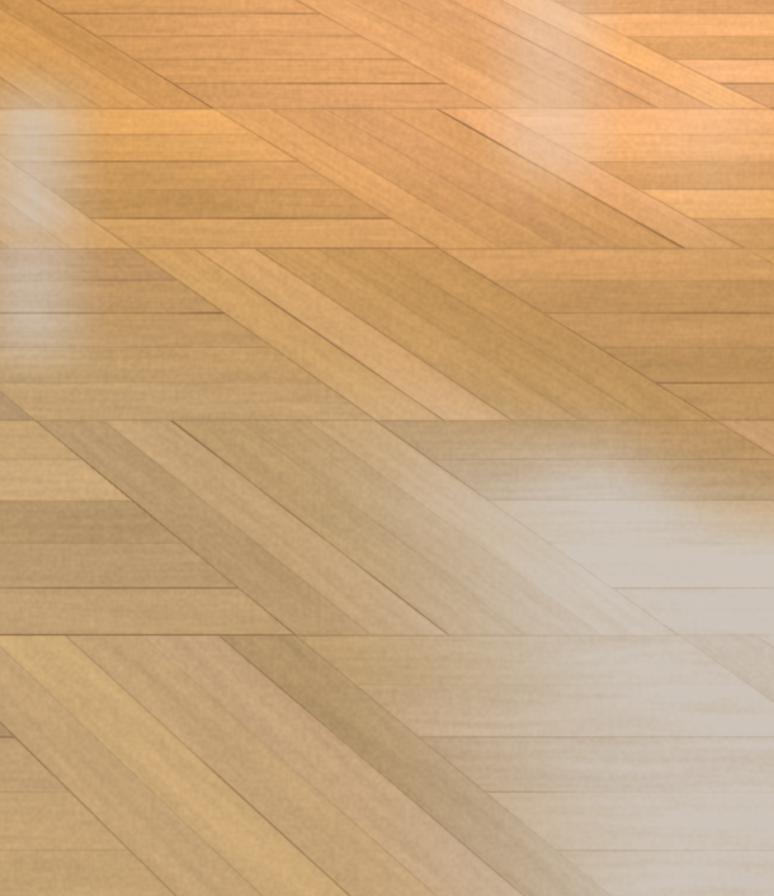
Give the GLSL for this texture, as a Shadertoy shader.

```glsl
// Varnished basket-weave parquet seen in perspective: square blocks of five
// planks, alternately turned, with wood grain, seams and window reflections.
// Canvas points are projected to the floor plane, then tiled with fract.

// Perspective, in canvas heights with y pointing down
const vec2 VANISHING = vec2(-2.2656, -1.4323);
const float BLOCK_SLOPE = 0.2;      // sideways slope step per block
const float FIRST_SLOPE = 1.012;    // slope of block line zero
const float DEPTH_SCALE = 16.977;
const float DEPTH_SHIFT = 11.929;

// Planks
const float PLANKS = 5.0;
const float SEAM_WIDTH = 0.0021;    // centre line to faded edge
const float SEAM_DARKNESS = 0.36;
const float TONE_SPREAD = 0.14;
const float GRAIN = 0.045;
const float SPECKLE = 0.055;
const float SOFTNESS = 0.0012;      // spacing of the smoothing samples

// Colours
const vec3 OAK_FAR = vec3(0.83, 0.61, 0.36);
const vec3 OAK_MIDDLE = vec3(0.79, 0.60, 0.375);
const vec3 OAK_NEAR = vec3(0.75, 0.62, 0.455);
const vec3 WARM_GLOW = vec3(0.94, 0.685, 0.45);
const vec3 DAYLIGHT = vec3(0.81, 0.78, 0.75);
const vec3 FAR_LIGHT = vec3(0.91, 0.81, 0.74);
const vec3 SEAM_TINT = vec3(0.42, 0.29, 0.17);

float hash(vec3 p) {
    p = fract(p * vec3(0.1031, 0.1130, 0.0973));
    p += dot(p, p.yzx + 33.33);
    return fract((p.x + p.y) * p.z);
}

// Gradient noise, roughly -0.7 to 0.7
float cornerGradient(vec2 cell, vec2 offset) {
    float angle = 6.2832 * hash(vec3(cell, 7.0));
    return dot(vec2(cos(angle), sin(angle)), offset);
}

float gradientNoise(vec2 p) {
    vec2 i = floor(p), f = p - i;
    vec2 w = f * f * f * (f * (f * 6.0 - 15.0) + 10.0);
    vec2 e = vec2(0.0, 1.0);
    return mix(mix(cornerGradient(i, f), cornerGradient(i + e.yx, f - e.yx), w.x),
               mix(cornerGradient(i + e, f - e), cornerGradient(i + 1.0, f - 1.0), w.x), w.y);
}

// One inside the box, fading to zero across the blur distance
float softBox(vec2 p, vec2 centre, vec2 halfSize, float blur) {
    vec2 s = 1.0 - smoothstep(-blur, blur, abs(p - centre) - halfSize);
    return s.x * s.y;
}

vec3 oakColour(vec2 p) {
    vec3 oak = mix(OAK_FAR, OAK_MIDDLE, smoothstep(0.05, 0.3, p.y));
    oak = mix(oak, OAK_NEAR, smoothstep(0.25, 0.56, p.y + 0.2 * (0.4 - p.x)));
    vec2 glow = (p - vec2(0.64, 0.04)) / vec2(0.48, 0.23);
    float reach = dot(glow, glow);
    return mix(oak, WARM_GLOW, exp(-reach * reach));
}

vec3 reflections(vec3 colour, vec2 p, float gloss) {
    // Far windows
    float far = 0.55 * softBox(p, vec2(0.615, 0.07), vec2(0.05, 0.13), 0.045);
    far += 0.22 * softBox(p, vec2(0.79, 0.16), vec2(0.05, 0.08), 0.07);
    colour = mix(colour, FAR_LIGHT, far * gloss);
    // Window at the left, split by a crossbar
    float side = softBox(p, vec2(0.035, 0.25), vec2(0.046, 0.15), 0.05);
    side *= 0.74 - 0.25 * exp(-pow((p.y - 0.265) / 0.015, 2.0));
    // Broad daylight at the near right
    float edge = p.y - 0.45 * max(p.x - 0.68, 0.0) + 0.04 * gradientNoise(p * 6.0);
    float near = smoothstep(0.30, 0.72, p.x + 0.2 * (0.62 - p.y));
    near *= smoothstep(0.42, 0.58, edge);
    near *= 0.97 + 0.12 * gradientNoise(p * vec2(5.0, 16.0));
    return mix(colour, DAYLIGHT, clamp((side + near) * gloss, 0.0, 0.9));
}

vec3 parquet(vec2 p) {
    // Project to the floor; one unit is one block
    vec2 ray = p - VANISHING;
    float slope = ray.x / ray.y;
    vec2 ground = vec2((slope - FIRST_SLOPE) / BLOCK_SLOPE, DEPTH_SHIFT - DEPTH_SCALE / ray.y);
    vec2 block = floor(ground), local = ground - block;
    vec2 unit = vec2(BLOCK_SLOPE * ray.y * inversesqrt(1.0 + slope * slope),
                     ray.y * ray.y / DEPTH_SCALE);

    // Turn alternate blocks: x runs along the plank, y across it
    bool turned = mod(block.x + block.y, 2.0) < 0.5;
    if (turned) { local = local.yx; unit = unit.yx; }
    float lane = local.y * PLANKS;
    float id = hash(vec3(block + 20.0, floor(lane) + 3.0));

    // Plank tone and grain
    vec2 fibre = local + vec2(id * 31.0, id * 17.0);
    float bend = 0.025 * gradientNoise(fibre * vec2(3.0, 7.0));
    float grain = gradientNoise(vec2(fibre.x * 4.0, (fibre.y + bend) * 42.0));
    grain += gradientNoise(vec2(fibre.x * 2.0, (fibre.y + bend) * 14.0));
    float speckle = gradientNoise(p * 190.0) + 0.6 * gradientNoise(p * 80.0);
    float tone = 1.0 + TONE_SPREAD * (id - 0.5) + GRAIN * grain + SPECKLE * speckle;
    vec3 colour = oakColour(p) * tone;
    colour.b *= 1.0 - 0.08 * (hash(vec3(block.yx + 9.0, id * 40.0)) - 0.5);

    // Few seams are strong; their depth drifts along the length
    float seamIndex = floor(lane + 0.5);
    float strength = hash(vec3(block + 50.0, seamIndex + 11.0));
    strength = 0.3 + 1.1 * strength * strength * strength;
    if (seamIndex < 0.5 || seamIndex > PLANKS - 0.5) strength += 0.35;
    vec2 wear = vec2(local.x * 3.0, seamIndex * 3.7) + block * 5.3;
    strength *= 0.55 + 0.65 * smoothstep(-0.35, 0.35, gradientNoise(wear));
    float side = abs(lane - seamIndex) / PLANKS * unit.y;
    float end = min(local.x, 1.0 - local.x) * unit.x;
    float seam = max(strength * (1.0 - smoothstep(0.0, SEAM_WIDTH, side)),
                     0.5 * (1.0 - smoothstep(0.0, SEAM_WIDTH, end)));
    colour = mix(colour, SEAM_TINT, min(SEAM_DARKNESS * seam, 0.6));

    // Varnish over everything, duller on some planks and in the seams
    float gloss = 0.9 + 0.2 * (id - 0.5) + 0.12 * grain + 0.08 * speckle - 0.15 * seam;
    return reflections(colour, p, gloss);
}

void mainImage(out vec4 fragColor, in vec2 fragCoord) {
    // Four spread samples smooth the plank edges
    vec3 sum = vec3(0.0);
    for (int i = 0; i < 4; i++) {
        vec2 p = fragCoord / iResolution.y + (vec2(i & 1, i >> 1) - 0.5) * SOFTNESS;
        sum += parquet(vec2(p.x, 1.0 - p.y));
    }
    fragColor = vec4(sum * 0.25, 1.0);
}
```
